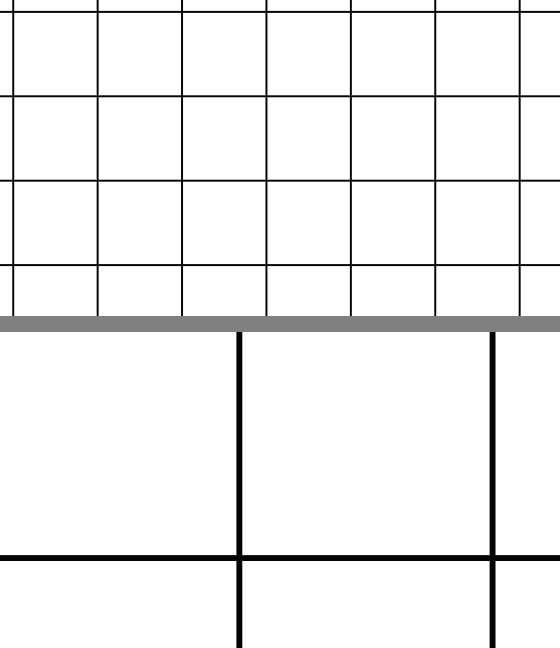
Top: the whole. Bottom: its middle third, enlarged.
Write a WebGL 2 fragment shader that draws this pattern.

```glsl
#version 300 es
precision highp float;

uniform vec2 u_resolution;
out vec4 fragColor;

// Distance from each axis coordinate to its nearest grid line
vec2 gridDistance(vec2 p, float pitch) {
    return abs(fract(p / pitch + 0.5) - 0.5) * pitch;
}

void main() {
    // Canvas heights, measured from a grid crossing
    float pixel = 1.0 / u_resolution.y;
    vec2 p = gl_FragCoord.xy * pixel - vec2(0.0419, 0.1611);

    // Smoothed coverage of the vertical and horizontal lines
    vec2 lines = clamp((0.0031 - gridDistance(p, 0.2671)) / pixel + 0.5, 0.0, 1.0);
    float ink = max(lines.x, lines.y);

    vec3 paperColor = vec3(1.0);
    vec3 lineColor = vec3(0.01);
    fragColor = vec4(mix(paperColor, lineColor, ink), 1.0);
}
```
